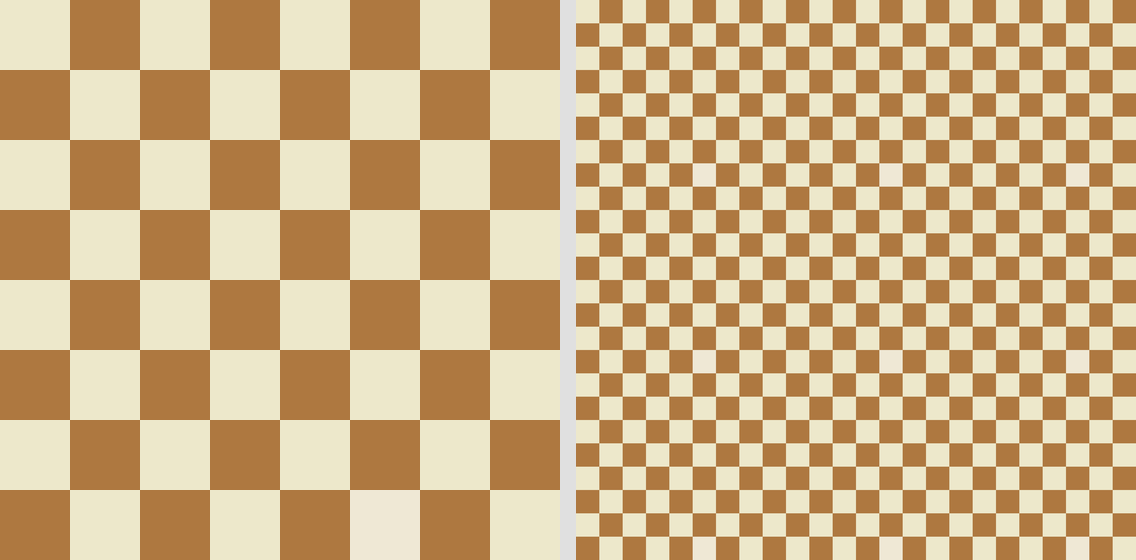
Left, the tile; right, the same tile 3 across and 3 down.
This pattern is drawn by a Shadertoy shader. Its source:

```glsl
// Checkerboard of cream and brown squares, with one slightly rosier cream square.
#define SQUARES 8.0
#define CREAM vec3(0.929, 0.910, 0.796)
#define BROWN vec3(0.682, 0.471, 0.251)
#define ROSY_CREAM vec3(0.937, 0.910, 0.835)
#define ROSY_CELL vec2(5.0, 0.0)

// Signed distance to the nearest grid line per axis: positive in even cells
vec2 stripeDistance(vec2 p) {
    return abs(mod(p - 0.5, 2.0) - 1.0) - 0.5;
}

void mainImage(out vec4 fragColor, in vec2 fragCoord) {
    vec2 p = SQUARES * fragCoord / iResolution.xy;
    vec2 pixel = SQUARES / iResolution.xy;

    // Edges blend across one pixel; equal parity on both axes is brown
    vec2 stripes = clamp(2.0 * stripeDistance(p) / pixel, -1.0, 1.0);
    float brown = 0.5 + 0.5 * stripes.x * stripes.y;

    // Tint variation of a single light square
    bool isRosy = all(equal(floor(p), ROSY_CELL));
    vec3 light = isRosy ? ROSY_CREAM : CREAM;

    fragColor = vec4(mix(light, BROWN, brown), 1.0);
}
```
